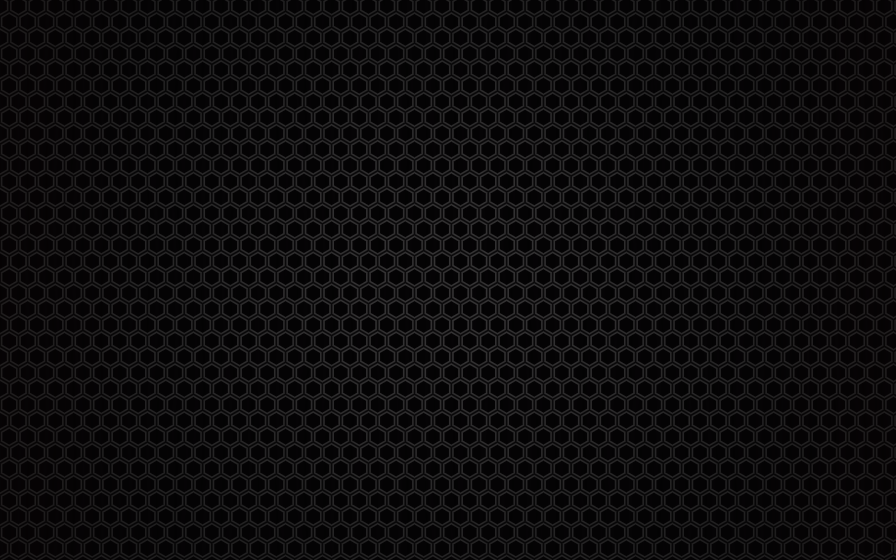
Reproduce this pattern procedurally as a Shadertoy shader.

```glsl
const float ROWS = 35.1;                  // hexagon rows per canvas height
const vec2 HEX_STEP = vec2(1.0, 1.7320508);
const vec3 CELL_COLOR = vec3(0.016, 0.012, 0.016);
const vec3 GAP_COLOR = vec3(0.040, 0.036, 0.040);
const vec3 LINE_COLOR = vec3(0.185, 0.180, 0.183);

// Offset from the nearest centre of a pointy-top hexagon lattice
vec2 hexOffset(vec2 p) {
    vec2 a = mod(p + 0.5 * HEX_STEP, HEX_STEP) - 0.5 * HEX_STEP;
    vec2 b = mod(p, HEX_STEP) - 0.5 * HEX_STEP;
    return dot(a, a) < dot(b, b) ? a : b;
}

// Distance from the centre measured along the nearest side normal
float hexRadius(vec2 p) {
    p = abs(p);
    return max(p.x, dot(p, 0.5 * HEX_STEP));
}

// Antialiased coverage of the region where dist is negative
float coverage(float dist, float pixel) {
    return clamp(0.5 - dist / pixel, 0.0, 1.0);
}

// Fine vertical grain, nearly constant along y
float brushedGrain(vec2 p) {
    float sum = 0.0;
    float frequency = 190.0;
    float amplitude = 0.5;
    for (int i = 0; i < 3; i++) {
        sum += amplitude * sin(p.x * frequency + 2.0 * sin(p.y * 9.0 + p.x * 23.0));
        frequency *= 1.73;
        amplitude *= 0.6;
    }
    return sum;
}

// Soft light, strongest at the canvas centre
float centreLight(vec2 uv) {
    vec2 d = (uv - 0.5) * vec2(2.0, 1.5);
    return mix(0.50, 1.08, exp(-1.5 * dot(d, d)));
}

void mainImage(out vec4 fragColor, in vec2 fragCoord) {
    vec2 uv = fragCoord / iResolution.xy;
    vec2 p = fragCoord / iResolution.y;
    float pitch = 2.0 / (HEX_STEP.y * ROWS);
    float pixel = 1.0 / (iResolution.y * pitch);

    // Separate outlines leave a narrow dark seam between neighbours
    vec2 lattice = (p - vec2(0.0, 0.0208)) / pitch;
    float radius = hexRadius(hexOffset(lattice));
    float outer = coverage(radius - 0.455, pixel);
    float inner = coverage(radius - 0.370, pixel);

    // Lit outlines over near-black cells
    float light = centreLight(uv);
    float grain = brushedGrain(p);
    vec3 cell = CELL_COLOR * (1.0 + 0.22 * grain);
    vec3 line = LINE_COLOR * light * (1.0 + 0.06 * grain);
    vec3 color = mix(GAP_COLOR * light, line, outer);
    color = mix(color, cell, inner);

    // Faint warm tint towards the sides
    color.r += 0.006 * smoothstep(0.3, 0.5, abs(uv.x - 0.5));
    fragColor = vec4(color, 1.0);
}
```
